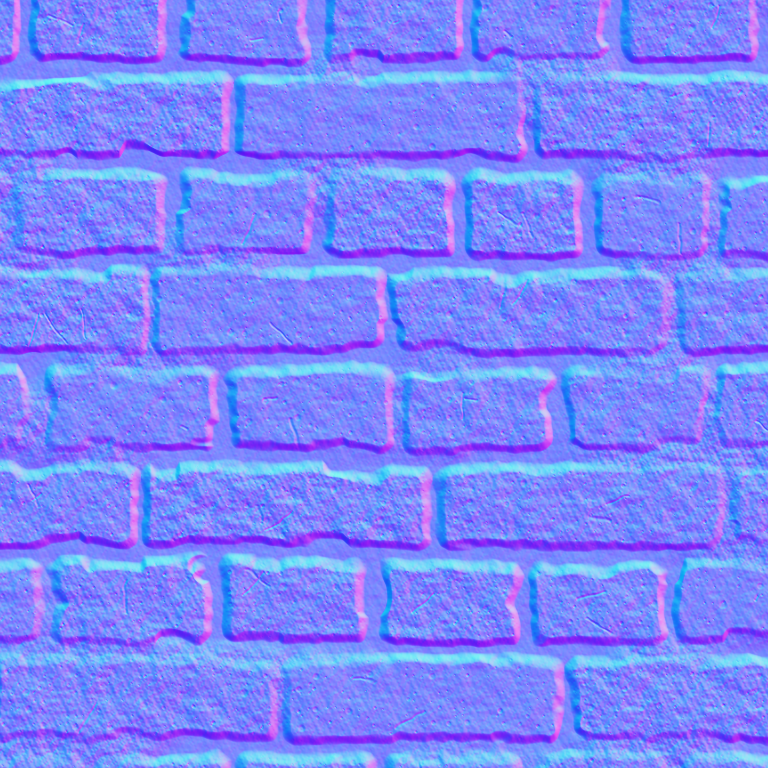
Reproduce this texture map procedurally as a Shadertoy shader.

```glsl
// Tangent-space normal map of a weathered brick wall with alternating long and short courses.

const float COURSE = 0.1262;      // course height
const float FIRST_BED = 0.0911;   // depth of the first bed joint below the top
const float BRICK_HALF = 0.0492;  // half height of a brick face

// Per course, top to bottom: first joint, joint spacing, sideways bow.
const vec3 COURSES[9] = vec3[9](
    vec3(0.033, 0.192, 0.0),   vec3(0.303, 0.387, 0.0),  vec3(0.008, 0.182, 0.045),
    vec3(0.242, 0.333, -0.07), vec3(0.042, 0.218, 0.04), vec3(0.182, 0.382, 0.0),
    vec3(0.055, 0.201, 0.03),  vec3(0.362, 0.377, 0.0),  vec3(0.111, 0.192, 0.0));

float hash(vec2 p) {
    return fract(sin(dot(p, vec2(127.1, 311.7))) * 43758.55);
}

float noise(vec2 p) {
    vec2 i = floor(p), f = fract(p);
    f = f * f * (3.0 - 2.0 * f);
    return mix(mix(hash(i), hash(i + vec2(1, 0)), f.x),
               mix(hash(i + vec2(0, 1)), hash(i + vec2(1, 1)), f.x), f.y);
}

// Layered surface grain, centred on zero.
float grain(vec2 p, float frequency, float amplitude) {
    float sum = 0.0;
    for (int i = 0; i < 4; i++) {
        sum += amplitude * (noise(p * frequency) - 0.5);
        p += 7.3;
        frequency *= 2.1;
        amplitude *= 0.54;
    }
    return sum;
}

float roundedBox(vec2 p, vec2 halfSize, float radius) {
    vec2 d = abs(p) - halfSize + radius;
    return length(max(d, 0.0)) + min(max(d.x, d.y), 0.0) - radius;
}

float segment(vec2 p, vec2 dir, float halfLength) {
    return length(p - dir * clamp(dot(p, dir), -halfLength, halfLength));
}

// Sparse round dents, 0 to 1.
float pits(vec2 p, float density) {
    vec2 cell = floor(p * density), f = fract(p * density);
    vec2 centre = 0.3 + 0.4 * vec2(hash(cell + 3.1), hash(cell + 8.7));
    float radius = mix(0.1, 0.28, hash(cell + 5.5));
    return step(0.72, hash(cell)) * (1.0 - smoothstep(0.3 * radius, radius, length(f - centre)));
}

// Random grooves across one brick, 0 to 1.
float scratches(vec2 q, vec2 halfSize, vec2 id) {
    float groove = 0.0;
    for (int i = 0; i < 3; i++) {
        vec2 seed = id + float(i) * 17.3;
        vec2 centre = (vec2(hash(seed + 1.7), hash(seed + 4.2)) - 0.5) * 1.3 * halfSize;
        float angle = 3.14 * hash(seed + 9.4);
        float d = segment(q - centre, vec2(cos(angle), sin(angle)), 0.025 * hash(seed + 6.6));
        groove = max(groove, step(0.5, hash(seed)) * (1.0 - smoothstep(0.0, 0.0028, d)));
    }
    return groove;
}

float wallHeight(vec2 uv) {
    // Uneven edges
    vec2 p = uv;
    p += 0.008 * (vec2(noise(uv * 24.0), noise(uv * 24.0 + 31.0)) - 0.5);
    p += 0.004 * (vec2(noise(uv * 85.0), noise(uv * 85.0 + 57.0)) - 0.5);
    p.y += 0.010 * (noise(uv * vec2(5.0, 8.0) + 12.0) - 0.5);

    // Brick cell
    float depth = (1.0 - p.y - FIRST_BED) / COURSE + 1.0;
    int row = clamp(int(floor(depth)), 0, 8);
    vec3 course = COURSES[row];
    float along = (p.x - course.z * 4.0 * p.x * (1.0 - p.x) - course.x) / course.y;
    vec2 id = vec2(floor(along), float(row));
    vec2 q = vec2((fract(along) - 0.5) * course.y, (0.5 - fract(depth)) * COURSE);
    float gap = course.y < 0.3 ? 0.0115 : 0.0085;
    vec2 halfSize = vec2(0.5 * course.y - gap - 0.004 * hash(id + 2.3),
                         BRICK_HALF - 0.003 * hash(id + 7.9));

    // Face with chipped rim: steep underside, gentle upper edge
    float d = roundedBox(q, halfSize, 0.011);
    d += 0.011 * hash(id + 4.8) * smoothstep(0.6, 0.8, noise(uv * 23.0 + 5.0));
    float upper = smoothstep(0.02, 0.05, q.y);
    float face = 1.0 - smoothstep(-0.005, mix(0.0075, 0.013, upper), d);

    // Mortar fill varies from recessed to flush
    float flush = smoothstep(0.38, 0.72, noise(uv * vec2(7.0, 9.0) + 20.0));
    float relief = mix(0.0125, 0.0055, flush);
    float roughness = mix(mix(0.45, 1.5, flush), mix(0.75, 1.4, hash(id + 1.1)), face);

    // Wear
    float wear = 0.0013 * pits(uv, 45.0) + 0.0008 * pits(uv + 0.37, 95.0);
    wear += 0.0013 * scratches(q, halfSize, id);
    return relief * (face - 1.0) + roughness * grain(uv, 42.0, 0.0036) - face * wear;
}

vec2 surfaceSlope(vec2 uv, float e) {
    vec2 s = vec2(e, 0.0);
    return vec2(wallHeight(uv - s.xy) - wallHeight(uv + s.xy),
                wallHeight(uv - s.yx) - wallHeight(uv + s.yx)) / (2.0 * e);
}

void mainImage(out vec4 fragColor, in vec2 fragCoord) {
    vec2 uv = fragCoord / iResolution.xy;
    vec2 slope = surfaceSlope(uv, max(0.001, 0.5 / iResolution.y));
    vec2 tilt = slope / sqrt(1.0 + dot(slope, slope));
    vec2 redGreen = vec2(0.485, 0.525) + 0.48 * tilt;
    fragColor = vec4(redGreen, 0.995 - 0.05 * dot(tilt, tilt), 1.0);
}
```
